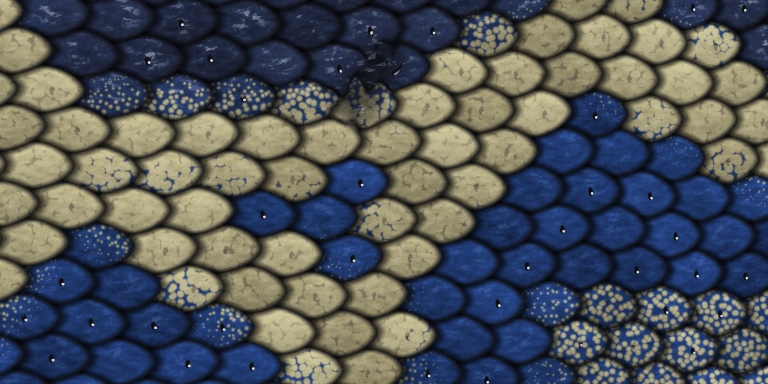
Write a Shadertoy shader that draws this texture.

```glsl
// Overlapping snake scales in cream and blue patches, with speckles and wet gloss.

const vec2 ROW_STEP = vec2(0.156, 0.007);    // to the next scale on the right
const vec2 DIAG_STEP = vec2(-0.087, 0.0955); // to the next scale down and left
const vec2 LATTICE_ORIGIN = vec2(0.932, 0.469);

const vec3 CREAM = vec3(0.75, 0.72, 0.56);
const vec3 TAN = vec3(0.54, 0.51, 0.38);
const vec3 BROWN = vec3(0.32, 0.29, 0.24);
const vec3 BLUE = vec3(0.12, 0.22, 0.43);
const vec3 NAVY = vec3(0.15, 0.17, 0.25);
const vec3 GLOSS = vec3(0.66, 0.70, 0.76);
const vec3 GAP = vec3(0.06, 0.06, 0.07);

float hash(vec2 p) {
    p = fract(p * vec2(0.1031, 0.1137));
    p += dot(p, p.yx + 33.33);
    return fract((p.x + p.y) * p.x * 17.0);
}

// Distance to the nearest scattered point.
float cellular(vec2 p) {
    vec2 cell = floor(p);
    float nearest = 2.0;
    for (int j = -1; j <= 1; j++)
        for (int i = -1; i <= 1; i++) {
            vec2 c = cell + vec2(i, j);
            vec2 site = c + vec2(hash(c + 17.0), hash(c + 61.0));
            nearest = min(nearest, distance(p, site));
        }
    return nearest;
}

// Fine wavering streaks, about -1 to 1.
float grain(vec2 p) {
    float sum = 0.0, weight = 0.5;
    for (int k = 0; k < 4; k++) {
        sum += weight * sin(p.x + 1.7 * sin(p.y * 0.8)) * sin(p.y + 1.3 * sin(p.x * 0.6));
        p = mat2(1.5, 0.9, -0.9, 1.5) * p + 2.3;
        weight *= 0.7;
    }
    return sum;
}

float segment(vec2 p, vec2 a, vec2 b) {
    vec2 d = b - a;
    return length(p - a - d * clamp(dot(p - a, d) / dot(d, d), 0.0, 1.0));
}

// Signed distance to a line, positive below it when a is left of b.
float side(vec2 p, vec2 a, vec2 b) {
    vec2 d = normalize(b - a);
    return d.x * (p.y - a.y) - d.y * (p.x - a.x);
}

// Dark band along the top, positive inside.
float upperBand(vec2 p) {
    float band = min(0.265 - p.y, side(p, vec2(1.42, 0.0), vec2(0.98, 0.26)));
    band = min(band, side(p, vec2(0.23, 0.29), vec2(0.05, 0.0)));
    return max(band, side(p, vec2(2.0, 0.18), vec2(1.69, 0.0)));
}

// Blue patches below the band, positive inside.
float lowerPatches(vec2 p) {
    float right = min(side(p, vec2(1.55, 0.25), vec2(2.0, 0.495)), p.x - 1.09);
    right = min(right, side(p, vec2(1.06, 0.758), vec2(1.52, 0.24)));
    float left = min(side(p, vec2(0.26, 0.61), vec2(0.69, 0.90)),
                     side(p, vec2(0.0, 0.85), vec2(0.172, 0.65)));
    float island = 0.057 - min(segment(p, vec2(0.68, 0.555), vec2(0.87, 0.555)),
                               segment(p, vec2(0.932, 0.47), vec2(0.917, 0.656)));
    float freckles = -0.005 - segment(p, vec2(0.27, 0.46), vec2(0.61, 0.47));
    float faded = smoothstep(0.58, 0.80, p.y) * smoothstep(1.15, 1.50, p.x);
    faded = max(faded, smoothstep(0.88, 0.98, p.y) * 0.8);
    return min(max(max(right, left), max(island, freckles)), mix(0.2, 0.004, faded));
}

// Rounded body with a blunt tip on the right, negative inside.
float scaleShape(vec2 p) {
    float along = p.x + 0.02;
    vec2 t = vec2(along > 0.0 ? along / 0.105 : -along / 0.12, abs(p.y) / 0.064);
    return (pow(pow(t.x, 1.7) + pow(t.y, 1.7), 0.588) - 1.0) * 0.06;
}

vec3 scaleColor(vec2 p, vec2 local, vec2 id, float d, float spots, float streaks) {
    vec2 site = p - local * 0.75;
    float seed = hash(id + 40.0);
    float band = upperBand(site);
    float field = max(band, lowerPatches(site)) + (spots - 0.47) * 0.075;
    float dark = smoothstep(-0.018, 0.018, field);

    // Pigment
    vec3 pale = mix(TAN, CREAM, clamp(0.25 + 0.7 * seed + 0.35 * streaks, 0.0, 1.0));
    pale = mix(pale, BROWN, 0.55 * smoothstep(0.55, 0.85, spots) * (1.0 - 0.5 * seed));
    float worn = smoothstep(-0.04, 0.06, band);
    vec3 deep = mix(BLUE, NAVY, worn * 0.8) * (0.85 + 0.3 * seed + 0.25 * streaks);
    vec3 col = mix(pale, deep, dark);

    // Domed light, wet gloss and dark rim
    col *= 1.0 - 2.2 * local.y;
    float wet = smoothstep(0.2, 0.75, streaks) * smoothstep(0.07, 0.0, length(local + vec2(0.0, 0.012)));
    col = mix(col, GLOSS, wet * (0.12 + 0.5 * worn * dark));
    col = mix(GAP, col, smoothstep(-0.002, 0.014, -d));

    // Small pit with a glint
    vec2 pit = local - vec2(0.02 * seed - 0.01, 0.004);
    float present = step(0.5, hash(id + 90.0)) * (0.3 + 0.7 * dark);
    col = mix(col, GAP, present * smoothstep(0.011, 0.006, length(pit * vec2(1.4, 0.8))));
    return mix(col, vec3(0.85), present * smoothstep(0.005, 0.002, length(pit - vec2(0.004, 0.005))));
}

void mainImage(out vec4 fragColor, in vec2 fragCoord) {
    float pixel = 1.0 / iResolution.y;
    vec2 p = vec2(fragCoord.x, iResolution.y - fragCoord.y) * pixel; // y runs down
    float spots = cellular(p * 58.0 + 50.0);
    float streaks = grain(p * vec2(55.0, 95.0));

    // Scales narrow to the right and crumple around a scar
    float scar = smoothstep(0.09, 0.02, segment(p, vec2(0.99, 0.16), vec2(0.93, 0.26)));
    vec2 q = p + vec2(0.06 * (p.x - 1.0) * (p.x - 1.0), 0.0) - LATTICE_ORIGIN;
    q += 0.004 * sin(p.yx * vec2(19.0, 13.0)) + 0.022 * scar * sin(p.yx * vec2(70.0, 90.0));
    vec2 base = round(inverse(mat2(ROW_STEP, DIAG_STEP)) * q);

    // Lay the scales from right to left, each shading those beneath
    vec3 col = GAP;
    for (int i = 1; i >= -1; i--)
        for (int j = -1; j <= 1; j++) {
            vec2 id = base + vec2(i, j);
            vec2 local = q - id.x * ROW_STEP - id.y * DIAG_STEP;
            local.y += 0.006 * (hash(id + 70.0) - 0.5);
            float d = scaleShape(local);
            col *= mix(0.35, 1.0, smoothstep(0.0, 0.016, d));
            vec3 face = scaleColor(p, local, id, d, spots, streaks);
            col = mix(col, face, smoothstep(pixel, -pixel, d));
        }
    col = mix(col, GAP + GLOSS * 0.5 * smoothstep(0.2, 0.8, streaks), scar * 0.6);
    fragColor = vec4(clamp(col, 0.0, 1.0), 1.0);
}
```
